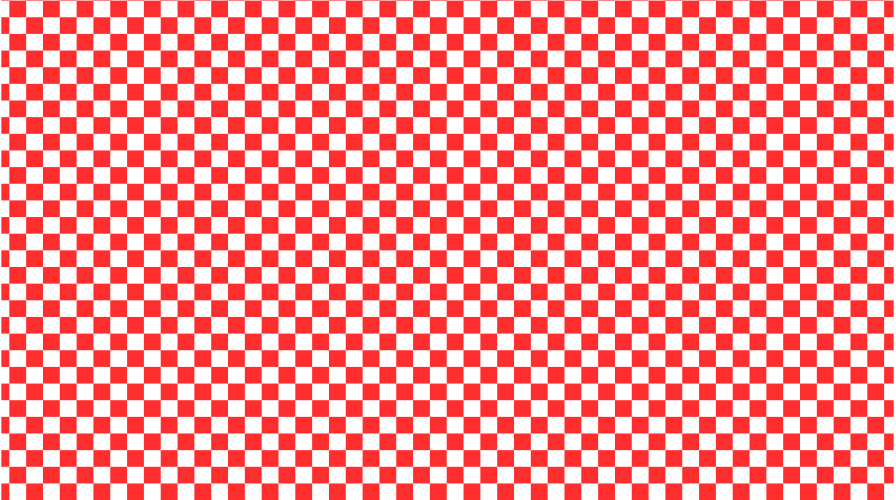
Write a Shadertoy shader that draws this pattern.

```glsl
// Red and white checkerboard with thin pale margins at the left and right.

// Square wave of +1 and -1 over unit cells, averaged over one pixel's width.
vec2 filteredSquareWave(vec2 cell, vec2 pixelWidth) {
    vec2 before = abs(fract((cell - 0.5 * pixelWidth) * 0.5) - 0.5);
    vec2 after = abs(fract((cell + 0.5 * pixelWidth) * 0.5) - 0.5);
    return 2.0 * (before - after) / pixelWidth;
}

void mainImage(out vec4 fragColor, in vec2 fragCoord) {
    vec2 uv = fragCoord / iResolution.xy;
    vec2 fromTopLeft = vec2(uv.x, 1.0 - uv.y);

    // Cells across and down, counted from the first whole square
    vec2 cellCount = vec2(53.26, 30.03);
    vec2 cell = (fromTopLeft - vec2(0.0104, 0.0012)) * cellCount;
    vec2 wave = filteredSquareWave(cell, cellCount / iResolution.xy);
    float redCover = 0.5 + 0.5 * wave.x * wave.y;

    // Side margins, with edges one pixel soft
    float insideDistance = min(uv.x - 0.0015, 0.9974 - uv.x);
    redCover *= clamp(insideDistance * iResolution.x + 0.5, 0.0, 1.0);

    vec3 white = vec3(1.0, 0.995, 0.995);
    vec3 red = vec3(1.0, 0.18, 0.18);
    fragColor = vec4(mix(white, red, redCover), 1.0);
}
```
